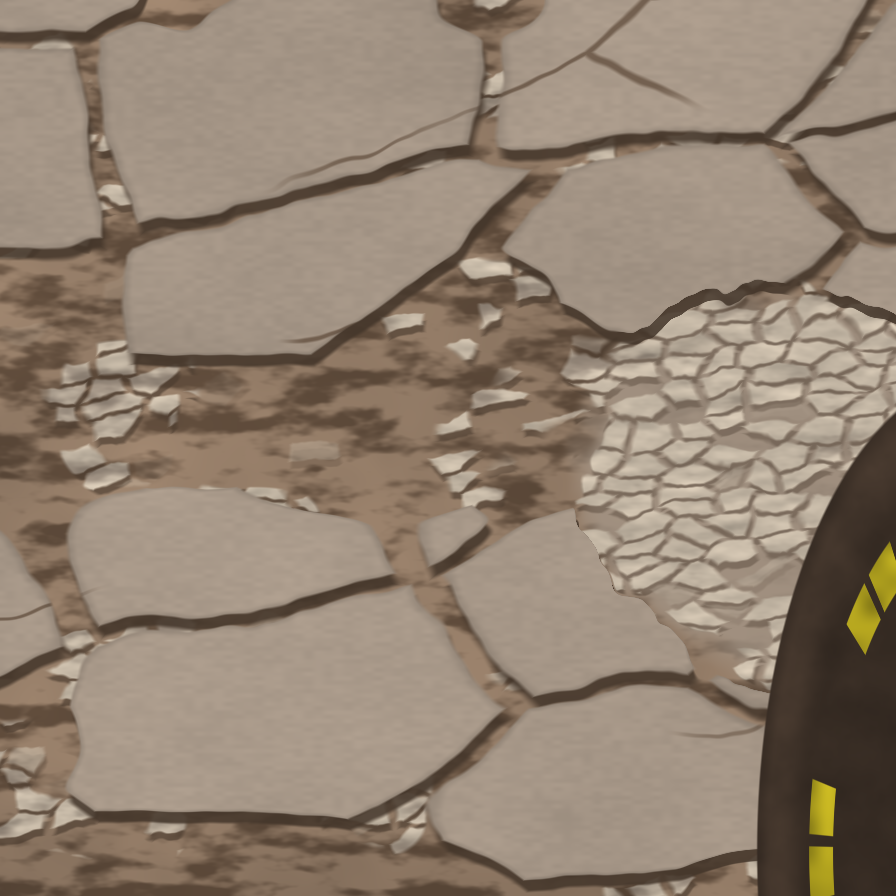
Give the GLSL for this texture, as a Shadertoy shader.

```glsl
// Cracked flat stone slabs with soil, pale flaky rubble and a dark wheel at the lower right.
#define SLAB_CELLS vec2(2.3, 4.3)
#define CHIP_CELLS vec2(19.0, 43.0)
#define TILT 0.22
#define ROUGHNESS 0.055
#define CRACK_GAP 0.035
#define SOIL_GAP 0.30
#define SHADOW_SHIFT vec2(-0.004, 0.013)
#define STONE vec3(0.65, 0.59, 0.53)
#define PALE vec3(0.76, 0.71, 0.64)
#define SOIL vec3(0.56, 0.47, 0.39)
#define SHADE vec3(0.29, 0.23, 0.18)

const vec3 RUBBER = vec3(0.20, 0.16, 0.13);

vec2 hash2(vec2 p) {
    vec3 h = fract(p.xyx * vec3(0.1031, 0.1030, 0.0973));
    h += dot(h, h.yzx + 33.33);
    return fract((h.xx + h.yz) * h.zy);
}

float noise(vec2 p) {
    vec2 i = floor(p), f = fract(p);
    f = f * f * (3.0 - 2.0 * f);
    float bottom = mix(hash2(i).x, hash2(i + vec2(1.0, 0.0)).x, f.x);
    float top = mix(hash2(i + vec2(0.0, 1.0)).x, hash2(i + vec2(1.0, 1.0)).x, f.x);
    return mix(bottom, top, f.y);
}

float fbm(vec2 p) {
    float sum = 0.0, weight = 0.53;
    for (int i = 0; i < 4; i++) {
        sum += weight * noise(p);
        p = mat2(1.9, 0.4, -0.4, 1.9) * p + 7.3;
        weight *= 0.5;
    }
    return sum;
}

// Irregular cells: x is the distance to the border, y a random value per cell.
vec2 cells(vec2 p) {
    vec2 base = floor(p), f = fract(p), nearest = vec2(0.0), home = vec2(0.0);
    float best = 9.0, edge = 9.0;
    for (int y = -1; y <= 1; y++)
    for (int x = -1; x <= 1; x++) {
        vec2 g = vec2(x, y);
        vec2 r = g + 0.08 + 0.84 * hash2(base + g) - f;
        if (dot(r, r) < best) { best = dot(r, r); nearest = r; home = g; }
    }
    for (int y = -2; y <= 2; y++)
    for (int x = -2; x <= 2; x++) {
        vec2 g = home + vec2(x, y);
        vec2 r = g + 0.08 + 0.84 * hash2(base + g) - f;
        vec2 apart = r - nearest;
        if (dot(apart, apart) > 1e-4)
            edge = min(edge, dot(0.5 * (r + nearest), normalize(apart)));
    }
    return vec2(edge, hash2(base + home + 17.0).y);
}

// Share of flaky rock on the right side.
float flakyArea(vec2 p) {
    float d = length((p - vec2(0.87, 0.46)) / vec2(0.21, 0.20));
    return 1.0 - smoothstep(0.9, 1.08, d + 0.6 * (fbm(p * 9.0) - 0.5));
}

// Share of open ground: a middle band, the bottom and loose patches.
float soilArea(vec2 p) {
    float offset = (p.y - 0.54 - 0.06 * p.x) / 0.10;
    float band = exp(-offset * offset) * (1.0 - smoothstep(0.6, 0.95, p.x));
    float bottom = 1.0 - smoothstep(0.03, 0.17, p.y + 0.08 * p.x);
    float loose = 0.55 * smoothstep(0.62, 0.8, noise(p * vec2(3.5, 6.0) + 4.0));
    return min(band + bottom + loose, 1.1);
}

vec2 slabSpace(vec2 p) {
    vec2 w = p + ROUGHNESS * (vec2(fbm(p * 7.0), fbm(p * 7.0 + 31.0)) - 0.5);
    return vec2(w.x, w.y - TILT * w.x) * SLAB_CELLS + vec2(3.0, 8.0);
}

// x is positive inside a slab, y its random value.
vec2 slab(vec2 p) {
    vec2 c = cells(slabSpace(p));
    float gap = CRACK_GAP * (0.5 + noise(p * 9.0)) + SOIL_GAP * soilArea(p) + 0.9 * flakyArea(p);
    return vec2((c.x - gap) / SLAB_CELLS.y, c.y);
}

// Coverage of small layered chips.
float chips(vec2 p, float amount) {
    vec2 w = p + 0.022 * (vec2(fbm(p * 24.0), fbm(p * 24.0 + 5.0)) - 0.5);
    vec2 c = cells(vec2(w.x, w.y - 0.15 * w.x) * CHIP_CELLS);
    return smoothstep(0.02, 0.16, c.x) * smoothstep(-0.05, 0.05, amount - c.y);
}

// Soil with clods, chips and their shadows.
vec3 ground(vec2 p) {
    float flaky = flakyArea(p);
    float clods = fbm(p * vec2(17.0, 40.0));
    float relief = clods - fbm((p + vec2(-0.003, 0.008)) * vec2(17.0, 40.0));
    vec3 color = mix(SHADE * 1.3, SOIL * 1.08, smoothstep(0.22, 0.62, clods + 0.6 * relief));
    color *= 0.9 + 0.3 * (fbm(p * 6.0) - 0.3);
    color = mix(color, STONE * 0.98, 0.8 * flaky);
    float amount = mix(0.45 * smoothstep(0.42, 0.7, noise(p * vec2(7.0, 12.0))), 0.88, flaky);
    float shadow = chips(p + vec2(-0.002, 0.008), amount);
    color = mix(color, SHADE, shadow * mix(0.65, 0.4, flaky));
    vec3 chipColor = mix(STONE * 0.9, PALE, smoothstep(0.25, 0.6, clods + 0.25 * flaky));
    return mix(color, chipColor * (1.0 + 0.5 * relief), chips(p, amount));
}

// Slab face with grain and broken hairlines.
vec3 stone(vec2 p, vec2 s) {
    float mottling = fbm(p * vec2(6.0, 13.0)) - 0.5;
    float grain = noise(p * vec2(90.0, 210.0)) - 0.5;
    vec3 color = STONE * (1.0 + 0.10 * mottling + 0.05 * grain + 0.05 * (s.y - 0.5));
    float hairline = cells(slabSpace(p) * vec2(0.8, 0.95) + 11.3).x;
    float broken = smoothstep(0.5, 0.66, noise(p * 5.0 + 2.0));
    color = mix(color, SHADE * 1.3, 0.75 * broken * (1.0 - smoothstep(0.003, 0.016, hairline)));
    return color * (0.9 + 0.1 * smoothstep(0.0, 0.007, s.x));
}

// Rounded tyre with a ring of plain yellow bars.
vec3 addWheel(vec3 color, vec2 p, float soft) {
    vec2 q = (p - vec2(1.10, 0.05)) / vec2(0.255, 0.533);
    float r = length(q), angle = atan(q.y, -q.x), blur = soft * 3.0;
    vec3 rubber = RUBBER * (0.9 + 0.3 * fbm(p * 25.0));
    rubber *= 1.0 + 0.25 * smoothstep(0.78, 0.9, r) - 0.2 * smoothstep(0.94, 1.0, r);
    float along = abs(mod(angle + 0.37, 0.8) - 0.4);
    float bar = smoothstep(0.0, blur, 0.17 - along) * smoothstep(0.0, blur, along - 0.014);
    bar *= smoothstep(0.0, blur, 0.055 - abs(r - 0.72));
    rubber = mix(rubber, vec3(0.70, 0.64, 0.12) * (0.75 + 0.4 * noise(p * 40.0)), bar);
    return mix(color, rubber, smoothstep(-blur, blur, 1.0 - r));
}

void mainImage(out vec4 fragColor, in vec2 fragCoord) {
    vec2 p = fragCoord / iResolution.xy;
    float soft = max(0.0018, 1.0 / iResolution.y);
    vec2 s = slab(p);
    float shadow = smoothstep(-0.003, 0.004, slab(p + SHADOW_SHIFT).x);
    vec3 color = mix(ground(p), SHADE * 0.9, 0.85 * shadow);
    color = mix(color, stone(p, s), smoothstep(-soft, soft, s.x));
    fragColor = vec4(addWheel(color, p, soft), 1.0);
}
```
